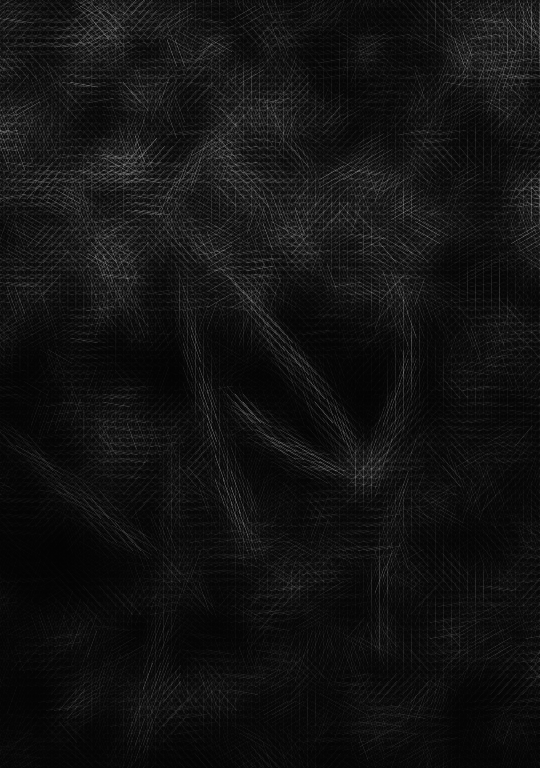
A WebGL 2 fragment shader for this background:

```glsl
#version 300 es
precision highp float;

#define PITCH 0.0148
#define HALF_LENGTH 0.026
#define HALF_WIDTH 0.0006
#define EDGE 0.7
#define BINS 9
#define REACH 2
#define GAIN 0.30
#define STRAND_GAIN 1.9
#define WEAVE 0.05
#define PATCH_GAIN 1.6
#define PATCH_SCALE 17.0
#define PI 3.14159

uniform vec2 u_resolution;
out vec4 fragColor;

// Strand ends: lower point, upper point; bow is the sideways bulge
const int STRANDS = 9;
const vec4 ends[STRANDS] = vec4[STRANDS](
  vec4(0.470, 0.38, 0.325, 0.95), vec4(0.676, 0.55, 0.405, 0.94),
  vec4(0.670, 0.53, 0.430, 0.70), vec4(0.670, 0.54, 0.720, 0.92),
  vec4(0.710, 0.20, 0.790, 0.64), vec4(0.280, 0.39, -0.02, 0.65),
  vec4(0.240, 0.00, 0.320, 0.66), vec4(0.570, 1.02, 0.480, 1.24),
  vec4(0.300, 0.95, 0.440, 1.22));
const float bows[STRANDS] = float[STRANDS](
  -0.01, 0.01, -0.04, 0.06, -0.03, 0.0, 0.03, 0.04, -0.03);

float hash(vec2 p) {
  return fract(sin(dot(p, vec2(127.1, 311.7))) * 43758.5453);
}

float noise(vec2 p) {
  vec2 i = floor(p), f = fract(p);
  f = f * f * (3.0 - 2.0 * f);
  return mix(mix(hash(i), hash(i + vec2(1, 0)), f.x),
             mix(hash(i + vec2(0, 1)), hash(i + vec2(1, 1)), f.x), f.y);
}

float blob(vec2 p, vec2 center, vec2 radius) {
  vec2 q = (p - center) / radius;
  return exp(-dot(q, q));
}

// Energy of the crossing haze
float haze(vec2 p) {
  float cloud = 0.55 * noise(p * 7.0 + 3.7) + 0.45 * noise(p * 15.0);
  float energy = mix(0.36, 1.05, smoothstep(0.7, 1.0, p.y));
  energy *= 0.4 + 1.1 * smoothstep(0.2, 0.85, cloud);
  energy += 0.50 * blob(p, vec2(0.22, 0.63), vec2(0.09, 0.1));
  energy += 0.60 * blob(p, vec2(0.40, 0.13), vec2(0.12, 0.05));
  energy += 1.80 * blob(p, vec2(0.67, 0.56), vec2(0.05, 0.03));

  // Quiet pockets
  energy *= 1.0 - 0.9 * blob(p, vec2(0.1, 0.4), vec2(0.15, 0.07));
  energy *= 1.0 - 0.8 * blob(p, vec2(0.32, 0.74), vec2(0.08, 0.11));
  return energy * (1.0 - 0.7 * blob(p, vec2(0.58, 0.70), vec2(0.12, 0.13)));
}

// Bowed strands: double-angle direction in xy, energy in z
vec3 strandFlow(vec2 p) {
  vec3 flow = vec3(0.0);
  for (int i = 0; i < STRANDS; i++) {
    vec2 low = ends[i].xy, span = ends[i].zw - low;
    float u = (p.y - low.y) / span.y;
    float center = low.x + span.x * u + 4.0 * bows[i] * u * (1.0 - u);
    float slope = (span.x + 4.0 * bows[i] * (1.0 - 2.0 * u)) / span.y;
    float stretch = 1.0 + slope * slope;
    float off = (p.x - center) / (sqrt(stretch) * mix(0.030, 0.016, u));
    float window = smoothstep(-0.05, 0.12, u) * (1.0 - smoothstep(0.8, 1.05, u));
    float strength = STRAND_GAIN * window * exp(-off * off);
    strength *= i < 4 ? 1.0 : 0.45;
    flow += strength * vec3((slope * slope - 1.0) / stretch, 2.0 * slope / stretch, 1.0);
  }
  return flow;
}

void main() {
  vec2 p = gl_FragCoord.xy / u_resolution.x;
  float edge = EDGE / u_resolution.x;
  vec2 home = floor(p / PITCH);
  float light = 0.0;

  // Overlapping needle stars from the neighbouring cells
  for (int y = -REACH; y <= REACH; y++)
  for (int x = -REACH; x <= REACH; x++) {
    vec2 cell = home + vec2(x, y);
    vec2 center = (cell + 0.5) * PITCH;
    vec2 d = p - center;
    vec3 flow = strandFlow(center);
    float energy = haze(center);

    for (int k = 0; k < BINS; k++) {
      float bin = float(k);
      float angle = PI * (bin + 0.5) / float(BINS);
      vec2 dir = vec2(cos(angle), sin(angle));
      float across = abs(dir.x * d.y - dir.y * d.x);
      float along = abs(dot(dir, d));
      float cover = clamp(0.5 + (HALF_WIDTH - across) / edge, 0.0, 1.0)
                  * clamp(0.5 + (HALF_LENGTH - along) / edge, 0.0, 1.0);
      if (cover <= 0.0) continue;

      // Upright needles stack end to end, so they are dimmed
      cover *= 1.0 - 0.55 * step(0.99, dir.y);

      // Each direction has its own patches, so needles cross
      float sparkle = hash(cell + 37.0 * bin);
      sparkle = 0.1 + 0.9 * sparkle * sparkle;
      float patchy = pow(noise(center * PATCH_SCALE + 17.3 * bin), 3.0);
      float needle = energy * (WEAVE + PATCH_GAIN * patchy * sparkle);

      // Needles along a strand are strongest
      float aligned = dot(flow.xy, vec2(cos(2.0 * angle), sin(2.0 * angle)));
      float focus = clamp(0.5 + 0.5 * aligned / max(flow.z, 0.001), 0.0, 1.0);
      needle += flow.z * pow(focus, 8.0) * sparkle;
      light += cover * needle;
    }
  }

  fragColor = vec4(vec3(0.01 + 0.8 * (1.0 - exp(-GAIN * light))), 1.0);
}
```
